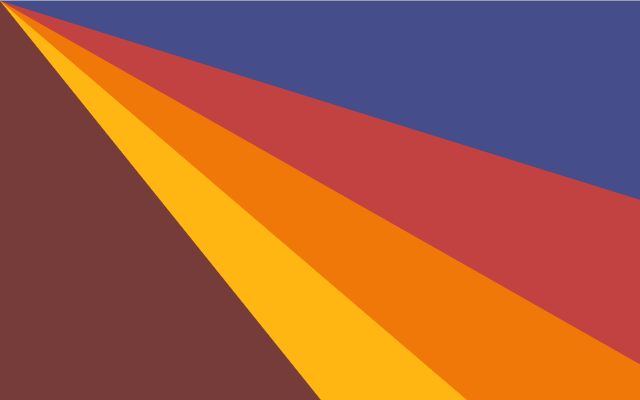
Reproduce this background procedurally as a WebGL 2 fragment shader.

```glsl
#version 300 es
precision highp float;
// Flat coloured rays fanning out from the upper left corner.
// Each ray is a half plane below a line through the shared apex,
// painted over the previous one with an antialiased edge.

uniform vec2 u_resolution;
out vec4 fragColor;

// Coverage of the half plane below a line of the given downward slope.
float belowRay(vec2 p, float slope, float pixel) {
    float dist = (p.y - slope * p.x) / sqrt(1.0 + slope * slope);
    return clamp(dist / pixel + 0.5, 0.0, 1.0);
}

void main() {
    // Units of canvas height, y pointing down from the apex.
    float pixel = 1.0 / u_resolution.y;
    float aspect = u_resolution.x / u_resolution.y;
    vec2 uv = gl_FragCoord.xy / u_resolution;
    vec2 p = vec2(uv.x * 1.6, 0.998 - uv.y);
    pixel *= max(1.0, 1.6 / aspect);

    // Fan of rays, from the shallowest to the steepest.
    vec3 color = vec3(0.271, 0.302, 0.545);
    color = mix(color, vec3(0.761, 0.255, 0.255), belowRay(p, 0.311, pixel));
    color = mix(color, vec3(0.941, 0.471, 0.031), belowRay(p, 0.568, pixel));
    color = mix(color, vec3(1.000, 0.710, 0.071), belowRay(p, 0.855, pixel));
    color = mix(color, vec3(0.463, 0.235, 0.227), belowRay(p, 1.244, pixel));

    // Pale hairline along the top border.
    float hairline = clamp((uv.y - 0.998) / pixel + 0.5, 0.0, 1.0);
    color = mix(color, vec3(0.68, 0.69, 0.78), hairline);

    fragColor = vec4(color, 1.0);
}
```
